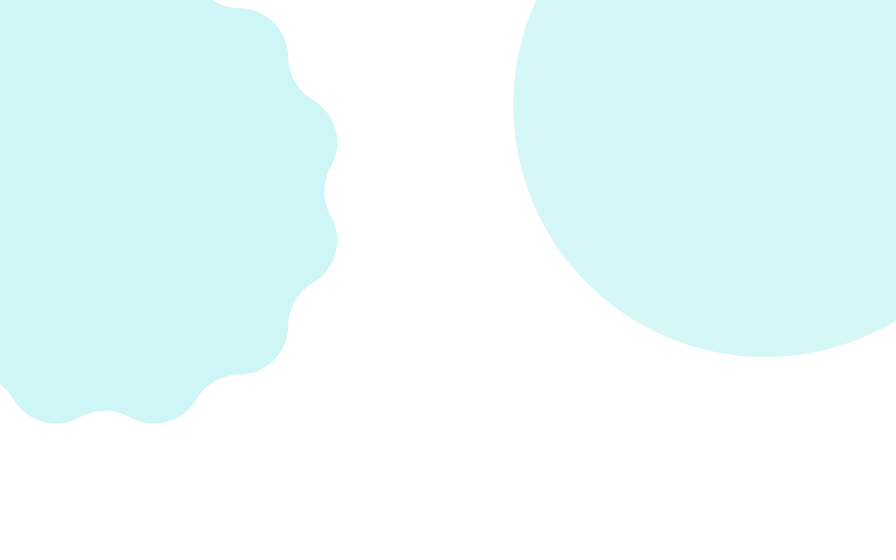
Give the GLSL for this background, as a WebGL 2 fragment shader.

```glsl
#version 300 es
precision highp float;

uniform vec2 u_resolution;
out vec4 fragColor;

// Signed distance to a twelve-lobed badge made of alternating tangent arcs.
float scallopDistance(vec2 p) {
  const float sector = radians(30.0);
  float angle = atan(p.y, p.x);
  angle = abs(angle - sector * round(angle / sector));
  vec2 q = length(p) * vec2(cos(angle), sin(angle));

  // Lobe centre lies on the sector edge, notch centre on its axis.
  vec2 lobe = 0.338 * vec2(cos(0.5 * sector), sin(0.5 * sector));
  vec2 notch = vec2(0.482, 0.0);
  float lobeRadius = 0.088;
  float notchRadius = distance(lobe, notch) - lobeRadius;

  // The line joining both centres separates the two arcs.
  vec2 along = notch - lobe;
  vec2 offset = q - lobe;
  bool outer = along.x * offset.y - along.y * offset.x > 0.0;
  return outer ? length(offset) - lobeRadius
               : notchRadius - distance(q, notch);
}

// Antialiased coverage, one pixel wide.
float coverage(float d) {
  return clamp(0.5 - d * u_resolution.y, 0.0, 1.0);
}

void main() {
  // Canvas height is one unit.
  vec2 uv = gl_FragCoord.xy / u_resolution.y;
  vec3 color = vec3(1.0);

  // Plain disc at the upper right
  float disc = distance(uv, vec2(1.3667, 0.8125)) - 0.45;
  color = mix(color, vec3(0.835, 0.969, 0.969), coverage(disc));

  // Scalloped badge at the upper left
  float badge = scallopDistance(uv - vec2(0.1875, 0.6583));
  color = mix(color, vec3(0.808, 0.965, 0.965), coverage(badge));

  fragColor = vec4(color, 1.0);
}
```
